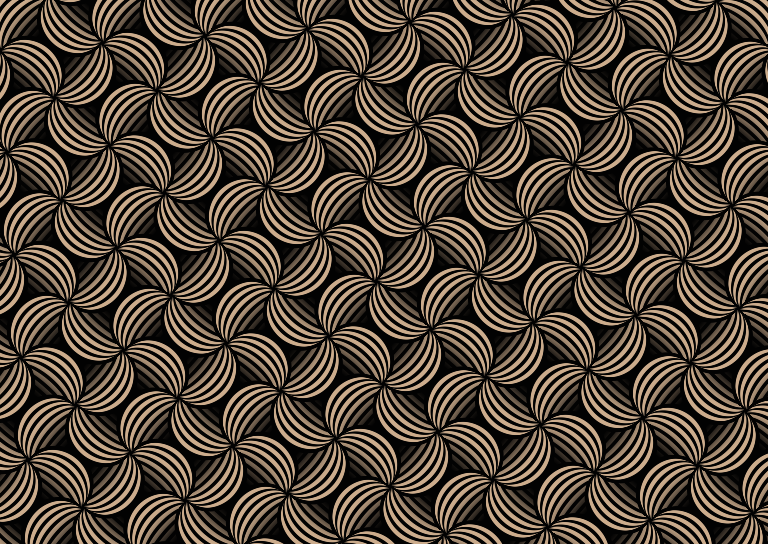
Write a Shadertoy shader that draws this pattern.

```glsl
const vec3  INK = vec3(0.006);
const vec3  SAND = vec3(0.80, 0.675, 0.55);
const float CELL = 0.0946;                   // lattice spacing / canvas width
const float TILT = -0.717;                   // lattice rotation, radians
const vec2  ANCHOR = vec2(-0.0905, 0.1830);  // one pinwheel hub, from the centre
const float RADIUS = 0.5;                    // lobe radius, in cells
const float FLATTEN = 0.25;                  // depth behind the chord where ribs go straight
const float PERIOD = 0.109;                  // rib spacing on the lobe axis
const float RIB_HALF = 0.27;                 // half rib width, in periods
const float OUTER_RIB = 0.420;               // height of the outermost rib
const vec2  SHADE_RANGE = vec2(-0.30, 0.24); // rib heights from dark to light
const float RIM = 0.025;                     // dark outline of each lobe
const float HUB_RADIUS = 0.10;

// Nested arches over a unit chord: p.y is positive inside the lobe and
// negative in the gap behind it. Every arch bows towards the lobe.
float arches(vec2 p, float pixel) {
    float dome = sqrt(max(RADIUS * RADIUS - p.x * p.x, 1e-4));
    float span = dome + FLATTEN;
    float level = (p.y + FLATTEN) / span;
    float scale = RADIUS + FLATTEN;
    float height = level * scale - FLATTEN;

    // Blur each rib by its analytic slope
    float slope = scale / span * length(vec2(1.0, level * p.x / dome));
    float blur = 0.55 * pixel * slope / PERIOD;
    float d = abs(fract((height - OUTER_RIB) / PERIOD + 0.5) - 0.5);
    float rib = 1.0 - smoothstep(RIB_HALF - blur, RIB_HALF + blur, d);

    // Nothing lies beyond the outermost rib
    rib *= step(height, OUTER_RIB + 0.5 * PERIOD);
    return rib * smoothstep(SHADE_RANGE.x, SHADE_RANGE.y, height);
}

void mainImage(out vec4 fragColor, in vec2 fragCoord) {
    float pixel = 1.0 / (iResolution.x * CELL);
    vec2 pos = (fragCoord - 0.5 * iResolution.xy) / iResolution.x - ANCHOR;

    // Tilted square lattice with a hub on every corner
    float c = cos(TILT), s = sin(TILT);
    vec2 lattice = vec2(c * pos.x + s * pos.y, c * pos.y - s * pos.x) / CELL;
    vec2 cell = floor(lattice);
    vec2 local = abs(fract(lattice) - 0.5);

    // Alternate cells turn a quarter, so the hubs alternate in handedness
    if (mod(cell.x + cell.y, 2.0) > 0.5) local = local.yx;

    // Lobes bulge in from two sides; their neighbours' ribs fade into the gaps
    vec2 front = vec2(local.x, 0.5 - local.y);
    vec2 behind = vec2(local.y, local.x - 0.5);
    float edge = length(front) - RADIUS;
    float inside = 1.0 - smoothstep(-pixel, pixel, edge);
    float light = mix(arches(behind, pixel), arches(front, pixel), inside);

    // Dark outline and hub
    light *= smoothstep(RIM - 0.5 * pixel, RIM + 0.5 * pixel, abs(edge));
    light *= smoothstep(0.0, HUB_RADIUS, length(local - 0.5));

    fragColor = vec4(mix(INK, SAND, light), 1.0);
}
```
